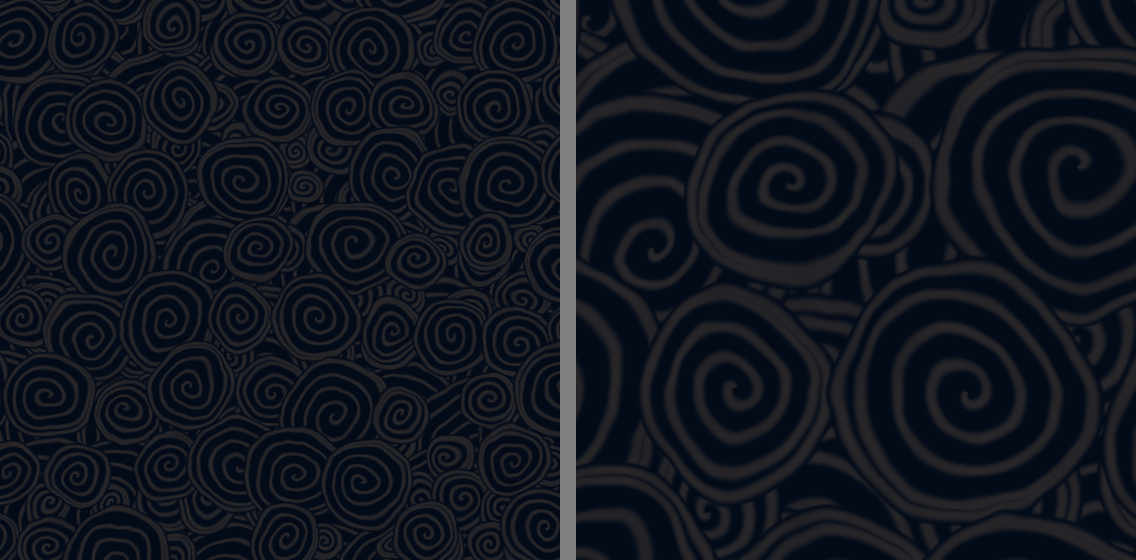
Left, the full canvas; right, a detail of the centre.
Give the GLSL for this pattern, as a Shadertoy shader.

```glsl
// Dim hand-drawn spirals packed like scales on a midnight ground.
// Jittered grids of round spirals are painted from back to front;
// each disc hides what lies behind it, leaving arcs in the gaps.

const float TAU = 6.2831853;
const vec3 NIGHT = vec3(0.010, 0.044, 0.096);
const vec3 CHALK = vec3(0.146, 0.141, 0.154);
const float LINE_CORE = 0.0009;   // half width of the solid stroke
const float LINE_EDGE = 0.0053;   // half width where the stroke has faded

vec4 hash4(vec2 cell, float seed) {
    vec4 q = fract(vec4(cell.xyx, seed) * vec4(0.1031, 0.1030, 0.0973, 0.1099) + seed * 0.137);
    q += dot(q, q.wzxy + 33.33);
    return fract((q.xxyz + q.yzzw) * q.zywx);
}

float valueNoise(vec2 p, float seed) {
    vec2 i = floor(p), f = fract(p);
    f = f * f * (3.0 - 2.0 * f);
    float low = mix(hash4(i, seed).x, hash4(i + vec2(1, 0), seed).x, f.x);
    float high = mix(hash4(i + vec2(0, 1), seed).x, hash4(i + vec2(1, 1), seed).x, f.x);
    return mix(low, high, f.y);
}

// Unsteady hand: bends every stroke a little.
vec2 wobble(vec2 p, float scale, float amount) {
    return p + amount * (vec2(valueNoise(p * scale, 3.0), valueNoise(p * scale, 8.0)) - 0.5);
}

// Slightly oval shape with a random axis.
vec2 ovalize(vec2 v, float angle, float stretch) {
    vec2 axis = vec2(cos(angle), sin(angle));
    return v + axis * dot(v, axis) * stretch;
}

float stroke(float dist, float pixel) {
    return 1.0 - smoothstep(LINE_CORE, max(LINE_EDGE, LINE_CORE + 1.5 * pixel), dist);
}

// Distance to a spiral that runs into its own round outline.
float spiralDistance(vec2 v, float radius, float startTurn, float handedness) {
    float rho = length(v);
    float turns = 1.9 + 23.0 * radius;
    float pitch = radius / turns;
    float phase = rho / pitch - handedness * atan(v.y, v.x) / TAU + startTurn;
    float winding = abs(fract(phase) - 0.5) * pitch;
    winding += max(rho - radius, 0.0);
    return min(winding, abs(rho - radius));
}

// Paints one grid of spirals over the ink below, upper rows first.
float paintLayer(float ink, vec2 p, float cells, vec2 radii, float density, float seed, float pixel) {
    vec2 g = p * cells;
    for (int y = 1; y >= -1; y--) {
        float row = floor(g.y) + float(y);
        float stagger = 0.5 * mod(row, 2.0);
        float column = floor(g.x - stagger);
        for (int x = -1; x <= 1; x++) {
            vec2 cell = vec2(column + float(x), row);
            vec4 place = hash4(cell + 57.0, seed);
            vec4 form = hash4(cell + 91.0, seed + 4.0);
            if (place.w > density) continue;

            vec2 centre = cell + vec2(stagger, 0.0) + 0.5 + 0.44 * (place.xy - 0.5);
            vec2 v = ovalize((g - centre) / cells, form.x * TAU, 0.22 * (form.y - 0.4));
            float radius = mix(radii.x, radii.y, place.z);
            float handedness = form.z < 0.3 ? -1.0 : 1.0;

            float drawn = stroke(spiralDistance(v, radius, form.w, handedness), pixel);
            float rim = radius + LINE_EDGE;
            float cover = 1.0 - smoothstep(rim - 0.001, rim + 0.001 + pixel, length(v));
            ink = mix(ink, drawn, cover);
        }
    }
    return ink;
}

void mainImage(out vec4 fragColor, in vec2 fragCoord) {
    float pixel = 1.0 / iResolution.y;
    vec2 p = wobble(fragCoord * pixel, 19.0, 0.016);
    p = wobble(p, 70.0, 0.0025);

    // Wide arcs at the back, small curls between, main spirals in front.
    float ink = paintLayer(0.0, p, 7.0, vec2(0.115, 0.13), 1.0, 11.0, pixel);
    ink = paintLayer(ink, p + 0.31, 11.0, vec2(0.026, 0.052), 0.65, 23.0, pixel);
    ink = paintLayer(ink, p + 0.17, 7.7, vec2(0.045, 0.094), 0.95, 37.0, pixel);

    // Faint unevenness of the chalk.
    ink *= 0.9 + 0.2 * valueNoise(p * 45.0, 15.0);
    fragColor = vec4(mix(NIGHT, CHALK, ink), 1.0);
}
```
